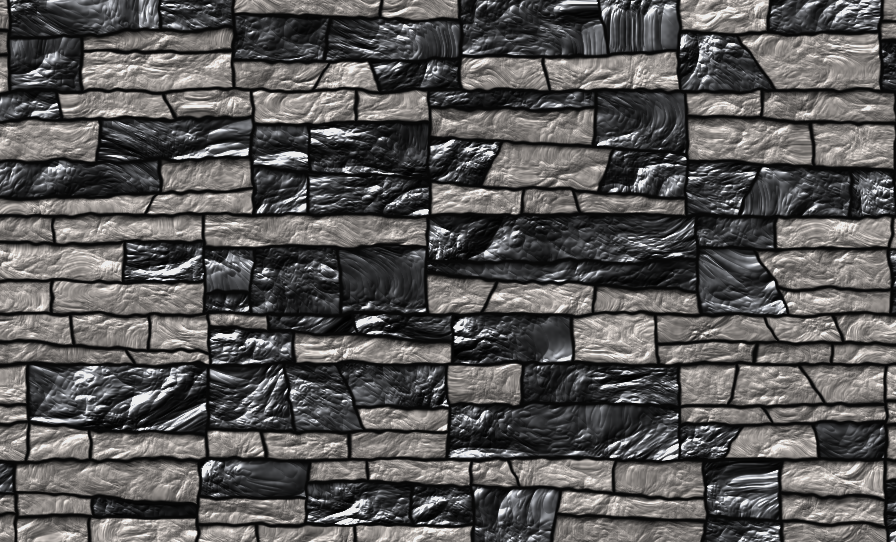
Give the GLSL for this texture, as a WebGL 2 fragment shader.

```glsl
#version 300 es
precision highp float;
// Stacked ledge-stone wall: uneven courses hold panels, and a loop cuts each
// panel into stones. Thick stones are mostly dark fractured slate, thin ones
// pale and grainy; both are shaded by the slope of a creased noise relief.
uniform vec2 u_resolution;
out vec4 fragColor;

float hash(vec2 p) {
  vec3 q = fract(p.xyx * 0.1031);
  q += dot(q, q.yzx + 33.33);
  return fract((q.x + q.y) * q.z);
}

float noise(vec2 p) {
  vec2 i = floor(p), f = fract(p);
  f = f * f * (3.0 - 2.0 * f);
  return mix(mix(hash(i), hash(i + vec2(1, 0)), f.x),
             mix(hash(i + vec2(0, 1)), hash(i + 1.0), f.x), f.y);
}

// Creased height field with bent domains, like broken rock
float relief(vec2 p) {
  p += 0.9 * vec2(noise(p + 7.3), noise(p + 31.7));
  float sum = 0.0, amp = 1.0;
  for (int i = 0; i < 5; i++) {
    sum += amp * abs(2.0 * noise(p) - 1.0);
    p = mat2(1.6, -1.2, 1.2, 1.6) * p + 5.7;
    amp *= 0.48;
  }
  return sum;
}

// Positive where the relief faces the light at the upper left
float litSlope(vec2 p, vec2 scale) {
  vec2 stepToLight = vec2(-0.5, 0.86) * 0.003 * scale;
  return (relief(p) - relief(p + stepToLight)) / length(stepToLight);
}

float panelEdge(float column, float row) {
  return 0.42 * (column + 0.26 * (hash(vec2(column + 20.0, row + 3.0)) - 0.5));
}

// Finds the stone at p; edges = distances to left, right, bottom and top
void findStone(vec2 p, out vec4 edges, out vec2 id, out float height) {
  float courses[7] = float[7](-0.02, 0.152, 0.328, 0.42, 0.603, 0.833, 1.02);
  int row = 0;
  for (int i = 1; i < 6; i++) if (p.y > courses[i]) row = i;
  float r = float(row), column = floor(p.x / 0.42);
  if (p.x < panelEdge(column, r)) column -= 1.0;
  else if (p.x >= panelEdge(column + 1.0, r)) column += 1.0;

  vec2 lo = vec2(panelEdge(column, r), courses[row]);
  vec2 hi = vec2(panelEdge(column + 1.0, r), courses[row + 1]);
  edges = vec4(p.x - lo.x, hi.x - p.x, p.y - lo.y, hi.y - p.y);
  id = vec2(column + 8.0, r + 5.0);

  for (int i = 0; i < 4; i++) {
    vec2 size = hi - lo, middle = 0.5 * (lo + hi);
    float chance = hash(id + 0.37), tilt = 2.0 * hash(id + 0.71) - 1.0;
    float share = mix(0.3, 0.44, hash(id + 0.53));
    if (hash(id + 0.19) > 0.5) share = 1.0 - share;
    tilt *= tilt * tilt;
    float side = 0.0;
    if (size.y > 0.125 || (size.y > 0.085 && chance < 0.3)) {
      float cut = mix(lo.y, hi.y, share);
      float away = p.y - cut - 0.08 * tilt * (p.x - middle.x);
      side = step(0.0, away);
      if (away < 0.0) { hi.y = cut; edges.w = min(edges.w, -away); }
      else { lo.y = cut; edges.z = min(edges.z, away); }
    } else if (size.x > 0.24 && chance < 0.72) {
      float cut = mix(lo.x, hi.x, share);
      float away = p.x - cut - 0.7 * tilt * (p.y - middle.y);
      side = step(0.0, away);
      if (away < 0.0) { hi.x = cut; edges.y = min(edges.y, -away); }
      else { lo.x = cut; edges.x = min(edges.x, away); }
    }
    id = vec2(id.x * 2.0 + side, id.y + 13.0);
  }
  height = hi.y - lo.y;
}

void main() {
  vec2 p = gl_FragCoord.xy / u_resolution.y;
  float pixel = 1.0 / u_resolution.y;

  // Chipped outlines come from bending the plane before it is cut
  vec2 bent = p + 0.009 * (vec2(noise(p * 17.0), noise(p * 17.0 + 40.0)) - 0.5)
                + 0.005 * (vec2(noise(p * 60.0), noise(p * 60.0 + 80.0)) - 0.5);
  vec4 edges;
  vec2 id;
  float height;
  findStone(bent, edges, id, height);

  float pick = hash(id + 0.83), tone = hash(id + 0.29);
  bool slate = pick < (height > 0.075 ? 0.8 : 0.17);
  vec2 scale = slate ? vec2(8.0, 11.0) : vec2(18.0, 25.0);
  vec2 q = p * scale + 50.0 * vec2(pick, tone);
  float slope = litSlope(q, scale);
  float grain = noise(p * 150.0) - 0.5;

  vec3 color;
  if (slate) {
    float patches = mix(0.6, 1.45, noise(q * 0.7 + 9.0));
    color = vec3(0.195, 0.198, 0.205) * patches * exp(0.55 * slope);
  } else {
    color = vec3(0.575, 0.555, 0.54) * mix(0.86, 1.12, tone) * exp(0.17 * slope);
  }
  color *= 1.0 + 0.22 * grain;

  // Rounded lower rim, shadow from the stone above, and open joints
  color *= 1.0 - 0.4 * exp(-edges.z / 0.006);
  float overhang = mix(0.005, 0.018, hash(id + 0.61));
  color *= mix(0.2, 1.0, smoothstep(0.0, overhang, edges.w));
  color *= mix(0.45, 1.0, smoothstep(0.0, 0.008, edges.x));
  float joint = min(min(edges.x, edges.y), min(edges.z, edges.w));
  color = mix(vec3(0.03), color, smoothstep(0.0008, 0.0035 + pixel, joint));
  fragColor = vec4(min(color, vec3(0.93)), 1.0);
}
```
